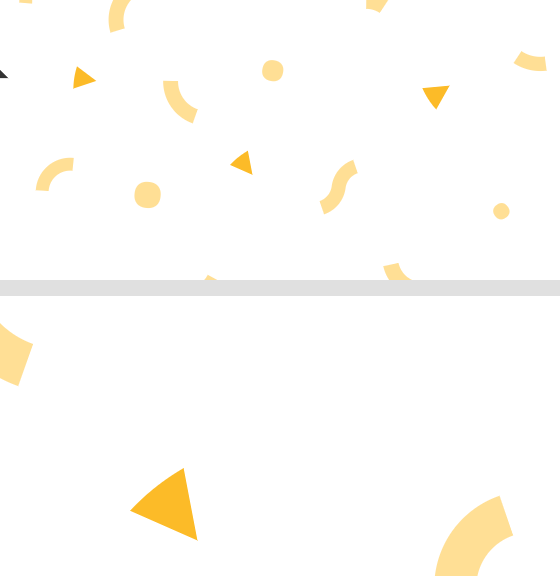
Top: the whole. Bottom: its middle third, enlarged.
A Shadertoy shader for this pattern:

```glsl
// Sparse party confetti on white: pale discs and curved ribbons, gold triangles.
// Pieces sit on a jittered brick grid; each is a distance function turned by its index.
// The outer rows hold ribbons cropped by the canvas edge.

const vec3 PAPER = vec3(1.0);
const vec3 PALE  = vec3(1.0, 0.873, 0.585);
const vec3 GOLD  = vec3(0.99, 0.735, 0.155);
const vec3 DARK  = vec3(0.2);

mat2 turn(float a) {
    float c = cos(a), s = sin(a);
    return mat2(c, -s, s, c);
}

// Slightly squared disc
float disc(vec2 q, float radius) {
    vec2 s = pow(abs(q), vec2(2.3));
    return pow(s.x + s.y, 1.0 / 2.3) - radius;
}

// Narrowed triangle with one faintly bowed side
float triangle(vec2 q, float radius) {
    q.x *= 1.1;
    float slanted = abs(q.x) * 0.866 + q.y * 0.5;
    float base = -q.y + 1.5 * q.x * q.x;
    return max(slanted, base) - radius * 0.5;
}

// Bent strip with square-cut ends
float ribbon(vec2 q, float bend, float halfLength, float halfWidth) {
    vec2 p = vec2(bend - q.x, q.y);
    float across = abs(length(p) - bend) - halfWidth;
    float along = abs(atan(p.y, p.x)) * bend - halfLength;
    return max(across, along);
}

// Two opposite bends joined in the middle
float wave(vec2 q) {
    return ribbon(q.y < 0.0 ? -q : q, 0.09, 0.1, 0.025);
}

float coverage(float d) {
    return clamp(0.5 - d * iResolution.y, 0.0, 1.0);
}

void mainImage(out vec4 fragColor, in vec2 fragCoord) {
    vec2 p = fragCoord / iResolution.y;
    vec3 color = PAPER;

    for (int row = 0; row < 4; row++)
    for (int col = 0; col < 5; col++) {
        int id = col + 5 * row;
        float n = float(id);

        // Brick grid with quasi-random jitter
        vec2 jitter = fract(n * vec2(0.7549, 0.5698)) - 0.5;
        float shift = row % 2 == 1 ? 0.3 : 0.7;
        vec2 center = vec2(0.4 * (float(col) + shift), 0.36 * float(row) - 0.04);
        center += jitter * vec2(0.24, 0.2);
        vec2 q = turn(2.34 * n) * (p - center);

        // Shape and colour of this piece
        bool outer = row == 0 || row == 3;
        int kind = outer ? 2 : id % 3;
        float d;
        if (kind == 0) d = disc(q, 0.028 + 0.028 * fract(n / 9.0));
        else if (kind == 1) d = triangle(q, 0.053 + 0.008 * fract(n * 0.3));
        else if (id == 8) d = wave(q);
        else d = ribbon(q, 0.1 + 0.08 * fract(n * 0.4),
                        0.03 + 0.06 * fract(n * 0.17),
                        0.023 + 0.006 * fract(n * 0.6));

        color = mix(color, kind == 1 ? GOLD : PALE, coverage(d));
    }

    // Dark scrap peeking in at the left edge
    float scrap = max(0.721 - p.y, (p.x + p.y - 0.751) * 0.707);
    color = mix(color, DARK, coverage(scrap));

    fragColor = vec4(color, 1.0);
}
```
